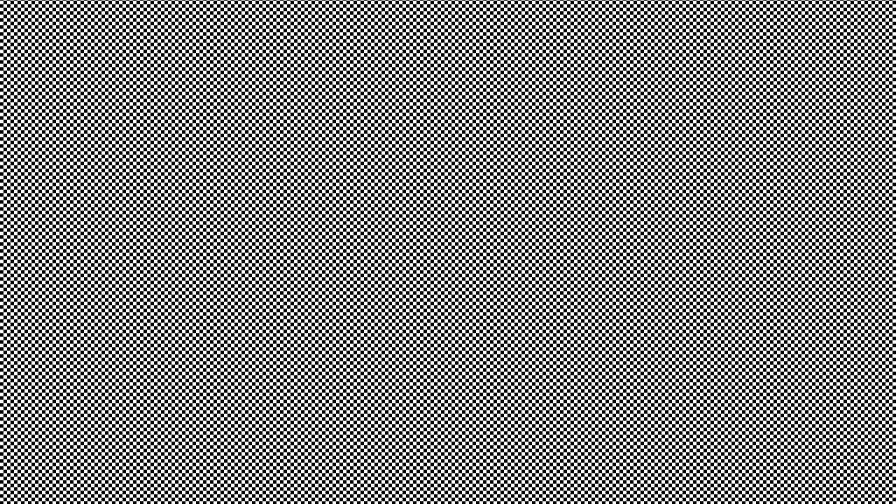
Reproduce this pattern procedurally as a WebGL 1 fragment shader.

```glsl
precision highp float;
// Fine black and white checkerboard, box filtered, tiling on all sides.

uniform vec2 u_resolution;

const vec2 REPEATS = vec2(128.0, 72.0);  // light-dark pairs across and down
const vec2 PHASE = vec2(0.0, 0.205);     // pattern shift, in cells
const vec3 DARK = vec3(0.0);
const vec3 LIGHT = vec3(1.0);

// Integral of a square wave that is +1 on even cells and -1 on odd ones.
vec2 squareWaveIntegral(vec2 p) {
  return 1.0 - abs(mod(p, 2.0) - 1.0);
}

// Mean of the square wave over a footprint, separately on each axis.
vec2 filteredSquareWave(vec2 p, vec2 footprint) {
  vec2 halfSize = 0.5 * footprint;
  return (squareWaveIntegral(p + halfSize) - squareWaveIntegral(p - halfSize)) / footprint;
}

void main() {
  // Cell coordinates: two cells make one repeat.
  vec2 cells = 2.0 * REPEATS;
  vec2 position = gl_FragCoord.xy / u_resolution * cells + PHASE;
  vec2 footprint = cells / u_resolution;

  // The product of both waves is the checker; its sign picks the tone.
  vec2 wave = filteredSquareWave(position, footprint);
  float lightness = 0.5 - 0.5 * wave.x * wave.y;

  gl_FragColor = vec4(mix(DARK, LIGHT, lightness), 1.0);
}
```
